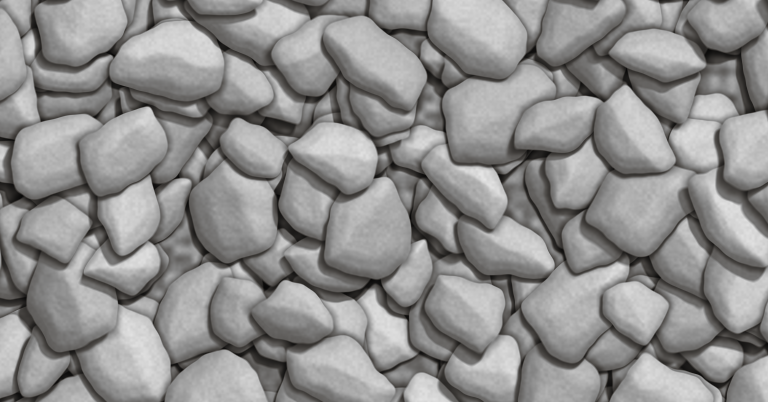
Reproduce this texture procedurally as a Shadertoy shader.

```glsl
// A pile of broken white marble gravel in hard sunlight.
#define CELL 0.21          // spacing of stones in a layer
#define LAYERS 3           // stones heaped over each other
#define STONE_MIN 0.074    // smallest stone radius
#define STONE_MAX 0.132    // largest stone radius
#define SUN vec3(0.317, 0.480, 0.816)
#define SHADOW_MIN 0.010   // shortest cast shadow
#define SHADOW_MAX 0.036   // longest cast shadow
#define SKY_LEVEL 0.45     // brightness from the sky
#define SUN_LEVEL 0.40     // brightness added by the sun
#define CREVICE 0.020      // width of the dark rim around stones

vec3 hash3(vec3 p) {
    p = fract((p + 50.0) * vec3(0.1031, 0.1030, 0.0973));
    p += dot(p, p.yxz + 33.33);
    return fract((p.xxy + p.yxx) * p.zyx);
}

float noise(vec2 p) {
    vec2 i = floor(p), f = fract(p);
    f = f * f * (3.0 - 2.0 * f);
    float a = hash3(vec3(i, 3.0)).x, b = hash3(vec3(i + vec2(1, 0), 3.0)).x;
    float c = hash3(vec3(i + vec2(0, 1), 3.0)).x, d = hash3(vec3(i + 1.0, 3.0)).x;
    return mix(mix(a, b, f.x), mix(c, d, f.x), f.y);
}

vec2 noise2(vec2 p) { return vec2(noise(p), noise(p + 40.0)) - 0.5; }

// Fine relief of the broken faces
float roughness(vec2 p) {
    return 0.005 * noise(p * 21.0) + 0.0010 * noise(p * 90.0);
}

// Lays one faceted stone and its shadow over light (x = sky, y = sun).
void addStone(inout vec2 light, vec2 p, vec3 id, vec2 shift, vec2 bump, float pixel) {
    float seed = id.z * 16.0;
    vec3 place = hash3(vec3(id.xy, seed + 8.0));
    vec2 d = p - (id.xy + 0.5 + 0.7 * (place.xy - 0.5) - shift) * CELL;
    if (dot(d, d) > 1.3 * CELL * CELL) return;

    vec3 form = hash3(vec3(id.xy, seed + 9.0));
    vec3 tilt = hash3(vec3(id.xy, seed + 10.0)) - 0.5;
    float radius = mix(STONE_MIN, STONE_MAX, place.z);
    float turn = 6.2832 * form.x, stretch = 1.0 + 0.3 * form.y;
    float co = cos(turn), si = sin(turn);
    mat2 spin = mat2(co, si, -si, co);
    vec2 scale = vec2(stretch, 1.0 / stretch);
    vec2 q = spin * d * scale / radius;
    vec2 reach = normalize(SUN.xy) * mix(SHADOW_MIN, SHADOW_MAX, form.z);
    vec2 caster = spin * (d + reach) * scale / radius;

    // Rounded polygon: soft maximum over seven uneven edges
    float sum = 0.0, castSum = 0.0;
    vec2 outward = vec2(0.0);
    for (int k = 0; k < 7; k++) {
        vec3 edge = hash3(vec3(id.xy, seed + float(k)));
        float a = (float(k) + 0.7 * (edge.x - 0.5)) * 0.8976;
        vec2 n = vec2(cos(a), sin(a));
        float side = mix(0.76, 1.12, edge.y);
        float w = exp(13.0 * (dot(q, n) - side));
        sum += w;
        outward += w * n;
        castSum += exp(13.0 * (dot(caster, n) - side));
    }
    float inside = -log(sum) / 13.0;
    float depth = inside * radius;
    float castDepth = -log(castSum) / 13.0 * radius;

    // Cast shadow and dark crevice on whatever lies below
    light.y *= 1.0 - smoothstep(-0.003, 0.005, castDepth);
    light *= mix(vec2(0.5, 0.8), vec2(1.0),
                 smoothstep(vec2(0.0), vec2(CREVICE, 0.4 * CREVICE), vec2(-depth)));

    // Bevelled flanks with a round rim, a tilted top and one ridge
    float bevel = 1.0 - smoothstep(0.25, 0.50, inside);
    float rim = 1.0 - smoothstep(0.0, 0.20, inside);
    float ridge = q.x + 0.6 * tilt.z;
    vec2 slope = -(0.55 * bevel + 1.0 * rim) * outward / sum;
    slope.x -= 0.34 * ridge / sqrt(ridge * ridge + 0.008);
    slope = (slope * scale) * spin + 0.6 * tilt.xy + bump;
    vec3 normal = normalize(vec3(-slope, 1.0));

    float albedo = 0.90 + 0.15 * hash3(id + 7.0).y;
    vec2 face = albedo * vec2(SKY_LEVEL * (0.75 + 0.25 * normal.z),
                              SUN_LEVEL * max(dot(normal, SUN), 0.0));
    light = mix(light, face, smoothstep(-pixel, pixel, depth));
}

void mainImage(out vec4 fragColor, in vec2 fragCoord) {
    float pixel = 1.0 / iResolution.y;
    vec2 p = fragCoord * pixel;

    // Surface roughness and chipped, uneven outlines
    vec2 e = vec2(0.003, 0.0);
    vec2 bump = (vec2(roughness(p + e.xy), roughness(p + e.yx)) - roughness(p)) / e.x;
    vec2 chipped = p + 0.022 * noise2(p * 12.0) + 0.006 * noise2(p * 37.0);

    // Dim ground, then layers of stones; later ones lie nearer the sun
    vec2 light = vec2(0.26, 0.26) * (0.7 + 0.6 * noise(p * 45.0));
    for (int l = 0; l < LAYERS; l++) {
        vec2 shift = float(l) * vec2(0.37, 0.61);
        vec2 cell = floor(chipped / CELL + shift);
        for (int k = 0; k < 9; k++) {
            vec3 id = vec3(cell + vec2(k % 3 - 1, k / 3 - 1), float(l));
            addStone(light, chipped, id, shift, bump, pixel);
        }
    }

    // Mineral grain, and a warm tint in the dark gaps
    float value = (light.x + light.y) * (1.0 + 0.06 * (noise(p * 150.0) - 0.5));
    vec3 tint = mix(vec3(1.05, 1.0, 0.95), vec3(1.0), smoothstep(0.15, 0.55, value));
    fragColor = vec4(value * tint, 1.0);
}
```
